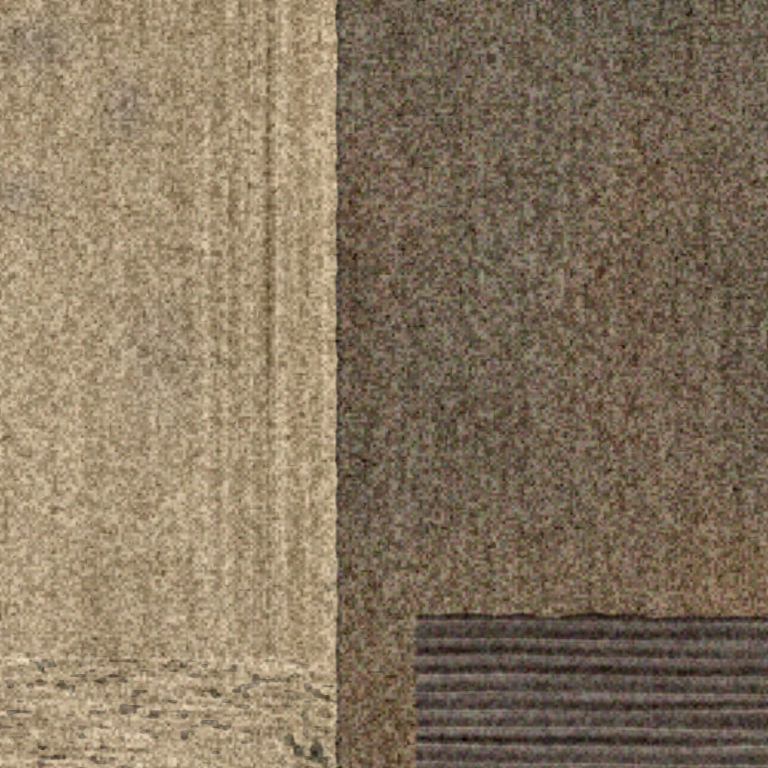
A three.js fragment shader for this texture:

```glsl
// Aerial view of a pale stubble field beside dark tilled soil with a ploughed block.
varying vec2 vUv;

float hash(vec2 p) {
  vec3 q = fract(vec3(p.xyx) * 0.1031);
  q += dot(q, q.yzx + 33.33);
  return fract((q.x + q.y) * q.z);
}

float noise(vec2 p) {
  vec2 i = floor(p), f = fract(p);
  f = f * f * (3.0 - 2.0 * f);
  return mix(mix(hash(i), hash(i + vec2(1.0, 0.0)), f.x),
             mix(hash(i + vec2(0.0, 1.0)), hash(i + vec2(1.0, 1.0)), f.x), f.y);
}

// Noise centred on zero
float grain(vec2 p) { return noise(p) - 0.5; }

float fbm(vec2 p) {
  float sum = 0.0, amp = 0.5;
  for (int i = 0; i < 4; i++) {
    sum += amp * grain(p);
    p = p * 2.03 + 17.1;
    amp *= 0.5;
  }
  return sum;
}

float blob(vec2 p, vec2 center, vec2 size) {
  vec2 d = (p - center) / size;
  return exp(-dot(d, d));
}

// Soft line centred on zero
float line(float d, float width) { return exp(-d * d / (width * width)); }

vec3 stubbleField(vec2 p) {
  vec3 color = vec3(0.665, 0.590, 0.475);
  color += 0.09 * fbm(p * vec2(7.0, 5.0));
  float headland = 1.0 - smoothstep(0.135, 0.155, p.y + 0.015 * grain(p * 30.0));

  // Vertical drill rows, stronger towards the right edge
  float rows = 0.10 * grain(vec2(p.x * 130.0, p.y * 3.0))
             + 0.08 * grain(vec2(p.x * 60.0, p.y * 1.5 + 9.0));
  rows *= 0.7 + 0.7 * smoothstep(0.22, 0.30, p.x);
  float tracks = 0.11 * line(p.x - 0.361, 0.0025) + 0.06 * line(p.x - 0.327, 0.002)
               + 0.05 * line(p.x - 0.295, 0.002) - 0.09 * line(p.x - 0.349, 0.003)
               - 0.05 * line(p.x - 0.312, 0.002);
  color += (rows + tracks * (0.7 + 0.6 * noise(p * vec2(20.0, 40.0)))) * (1.0 - headland);
  color += vec3(0.03, 0.027, 0.02) * smoothstep(0.365, 0.385, p.x);

  // Headland with cross-wise scratches
  float scratch = grain(vec2(p.x * 22.0, p.y * 170.0 + 6.0 * p.x));
  color += headland * (0.20 * scratch + 0.02) * (1.0 - 0.6 * smoothstep(0.36, 0.40, p.x));
  float debris = smoothstep(0.66, 0.85, noise(p * vec2(75.0, 150.0) + 4.0));
  color -= headland * debris * vec3(0.21, 0.19, 0.15) * smoothstep(0.3, 0.6, noise(p * 14.0));
  color += 0.09 * line(p.y - 0.141 - 0.004 * grain(vec2(p.x * 25.0, 2.0)), 0.003)
         * (1.0 - smoothstep(0.35, 0.38, p.x));

  // Grey damp patches
  float damp = blob(p, vec2(0.05, 0.945), vec2(0.05, 0.035))
             + blob(p, vec2(0.165, 0.86), vec2(0.03, 0.04))
             + blob(p, vec2(0.02, 0.75), vec2(0.035, 0.025))
             + 0.5 * blob(p, vec2(0.21, 0.54), vec2(0.05, 0.08));
  color -= damp * vec3(0.085, 0.07, 0.035);

  // Dark clumps by the lower corner and the boundary
  float clumps = blob(p, vec2(0.41, 0.02), vec2(0.035, 0.018))
               + 0.8 * blob(p, vec2(0.385, 0.065), vec2(0.014, 0.04))
               + 0.6 * blob(p, vec2(0.43, 0.225), vec2(0.008, 0.018));
  clumps *= smoothstep(0.3, 0.65, noise(p * 85.0));
  return mix(color, vec3(0.30, 0.275, 0.22), clamp(clumps, 0.0, 1.0));
}

vec3 tilledField(vec2 p) {
  vec3 color = vec3(0.430, 0.375, 0.308);
  float tint = fbm(p * vec2(6.0, 4.0) + 31.0);
  color += vec3(0.06, 0.07, 0.07) * fbm(p * 5.0 + 8.0) + tint * vec3(0.07, 0.0, -0.03);
  color += 0.055 * grain(vec2(p.x * 110.0, p.y * 4.0));
  color += 0.012 * sin(p.x * 285.0);
  color += vec3(0.035, 0.024, 0.012) * (1.0 - smoothstep(0.15, 0.45, p.y));
  return color;
}

vec3 ploughedBlock(vec2 p) {
  float y = p.y + 0.008 * (p.x - 0.54) + 0.004 * grain(vec2(p.x * 9.0, p.y * 40.0));
  float furrow = sin(y * 273.0 + 0.6);
  float streak = grain(vec2(p.x * 5.0, y * 130.0));
  vec3 color = vec3(0.335, 0.292, 0.262) + 0.075 * furrow + 0.14 * streak;
  float crest = smoothstep(0.75, 1.0, sin(y * 273.0 - 0.3));
  return color + crest * vec3(0.13, 0.115, 0.10) * noise(vec2(p.x * 8.0, y * 60.0));
}

void main() {
  vec2 p = vUv;
  float edge = 0.438 + 0.003 * grain(vec2(p.y * 60.0, 3.0));
  float tilled = smoothstep(-0.002, 0.002, p.x - edge);
  vec3 color = mix(stubbleField(p), tilledField(p), tilled);

  // Ploughed block with ragged margins
  vec2 ragged = p + 0.008 * vec2(grain(p * vec2(20.0, 90.0)), grain(p * vec2(40.0, 20.0)));
  float block = smoothstep(0.538, 0.546, ragged.x) * (1.0 - smoothstep(0.196, 0.202, ragged.y));
  color = mix(color, ploughedBlock(p), block);
  color -= 0.09 * blob(p, vec2(0.53, 0.07), vec2(0.022, 0.03)) * noise(p * 70.0);

  // Shadow along the field boundary
  color -= vec3(0.10, 0.08, 0.055) * line(p.x - edge - 0.003, 0.0035);

  // Fine soil grain with faint colour speckle
  float speckle = 0.23 * grain(p * 250.0) + 0.14 * grain(p * 137.0 + 5.0);
  vec3 chroma = vec3(grain(p * 190.0 + 40.0), grain(p * 190.0 + 80.0), grain(p * 190.0 + 120.0));
  color += speckle * (1.0 - 0.4 * block) + chroma * mix(0.03, 0.075, tilled);
  float pits = smoothstep(0.80, 0.95, noise(p * 160.0 + 61.0));
  color -= 0.11 * pits * (1.0 - 0.5 * block);
  gl_FragColor = vec4(clamp(color, 0.0, 1.0), 1.0);
}
```
